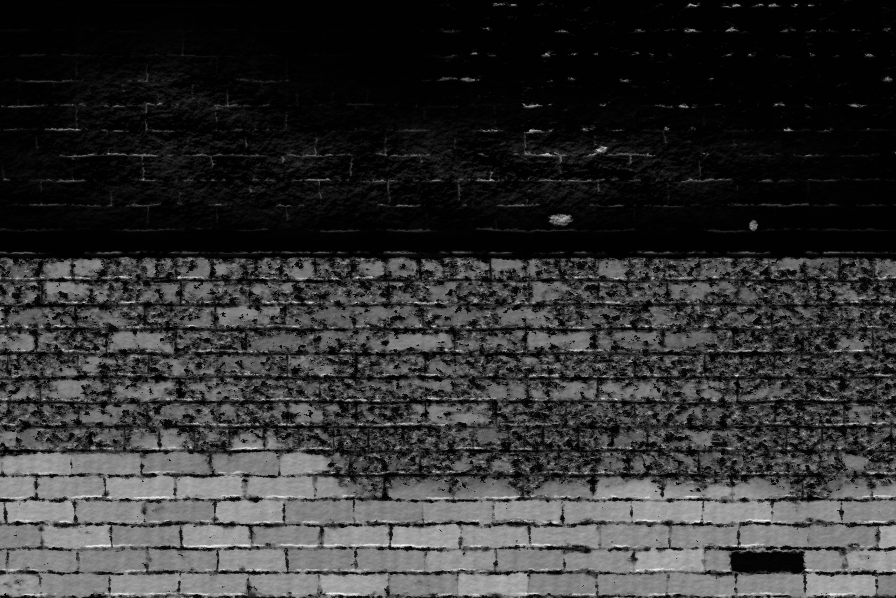
Give the GLSL for this texture, as a Shadertoy shader.

```glsl
float hash(vec2 p) {
    vec3 q = fract(p.xyx * vec3(0.1031, 0.103, 0.0973));
    q += dot(q, q.yzx + 33.33);
    return fract((q.x + q.y) * q.z);
}

float cornerSlope(vec2 cell, vec2 offset) {
    float angle = 6.2832 * hash(cell);
    return dot(vec2(cos(angle), sin(angle)), offset);
}

float gradientNoise(vec2 p) {
    vec2 i = floor(p), f = fract(p);
    vec2 w = f * f * f * (f * (f * 6.0 - 15.0) + 10.0);
    vec2 a = vec2(1, 0);
    return mix(mix(cornerSlope(i, f), cornerSlope(i + a, f - a), w.x),
               mix(cornerSlope(i + a.yx, f - a.yx), cornerSlope(i + 1.0, f - 1.0), w.x), w.y);
}

float fbm(vec2 p) {
    float sum = 0.0, gain = 0.7;
    for (int i = 0; i < 4; i++) {
        sum += gain * gradientNoise(p);
        p = mat2(1.6, 1.2, -1.2, 1.6) * p + 17.3;
        gain *= 0.65;
    }
    return sum;
}

float blob(vec2 p, vec2 centre, vec2 radius) {
    vec2 d = (p - centre) / radius;
    return exp(-dot(d, d));
}

float relief(vec2 p) {
    return fbm(p * vec2(55, 80));
}

// Smooth grey faces that crumble into dark, gritty patches near the joints
float paleWall(vec2 p, vec2 seam, vec2 brick, float height, float slope) {
    float cleanTop = mix(0.245, 0.18, smoothstep(0.5, 0.6, p.x));
    float clean = 1.0 - smoothstep(-0.015, 0.015, p.y - cleanTop + 0.03 * gradientNoise(p * 14.0));
    float stain = blob(p, vec2(0.94, 0.25), vec2(0.08, 0.08))
                + blob(p, vec2(0.61, 0.27), vec2(0.1, 0.06))
                + 0.8 * blob(p, vec2(1.36, 0.38), vec2(0.19, 0.17));
    float cloud = fbm(p * vec2(13, 22) + 4.0);
    float edge = min(abs(seam.x), abs(seam.y));
    float rim = 1.0 - smoothstep(0.002, 0.011, edge);
    float wear = 0.46 - 0.56 * clean + 0.3 * stain + 0.9 * cloud + 0.35 * rim + 0.35 * height;
    float rough = smoothstep(0.2, 0.65, wear);

    float face = 0.45 + 0.12 * clean - 0.1 * stain + 0.14 * (hash(brick + 50.0) - 0.5);
    face += 0.06 * gradientNoise(p * vec2(90, 12)) + 0.1 * slope;
    float grit = fbm(p * vec2(80, 115) + 40.0);
    float crumble = 0.27 - 0.04 * stain + 0.5 * grit + 0.36 * slope;
    float tone = mix(face, max(crumble, 0.01), rough);
    tone *= 1.0 - 0.9 * smoothstep(0.32, 0.55, height + 0.25 * rough - 0.15 * clean);

    // Ragged shadows in the joints, filled here and there with mortar
    float ragged = 0.005 * height + 0.003 * grit;
    float filled = smoothstep(-0.35, 0.2, gradientNoise(p * vec2(16, 30) + 3.0) + 0.6 * grit);
    float bed = 1.0 - smoothstep(0.0, 0.004, abs(seam.y + 0.001) - ragged);
    float upright = 1.0 - smoothstep(0.0, 0.0032, abs(seam.x) - ragged);
    float open = smoothstep(-0.3, 0.2, gradientNoise(p * 24.0 + 12.0) + 0.4 * grit);
    tone *= 1.0 - 0.95 * max(bed * mix(0.35, 1.0, filled), upright * mix(0.15, 0.9, open));
    float ledge = blob(vec2(seam.y, 0), vec2(0.0042 + 0.002 * height, 0), vec2(0.0017, 1));
    float lit = gradientNoise(p * vec2(16, 40) + 9.0) + 0.5 * grit;
    tone += 0.3 * ledge * smoothstep(-0.1, 0.35, lit);

    // One missing brick
    vec2 gap = abs(p - vec2(1.284, 0.06)) - vec2(0.062, 0.018);
    float hole = 1.0 - smoothstep(-0.003, 0.003, max(gap.x, gap.y) + 0.008 * height);
    return mix(tone, 0.01 + 0.04 * max(slope, 0.0), hole);
}

// Black paint, broken by faint brick faces and glinting ledges
float darkWall(vec2 p, vec2 seam, float height, float slope) {
    float haze = 0.8 * blob(p, vec2(0.5, 0.71), vec2(0.42, 0.08))
               + 0.7 * blob(p, vec2(0.27, 0.82), vec2(0.17, 0.08))
               + 0.8 * blob(p, vec2(1.0, 0.72), vec2(0.25, 0.06));
    haze *= smoothstep(0.59, 0.64, p.y);
    float smear = gradientNoise(p * vec2(9, 26) + 21.0);
    float tone = 0.005 + haze * max(0.0, 0.035 + 0.15 * smear + 0.12 * height + 0.18 * slope);

    float broken = smoothstep(-0.2, 0.45, gradientNoise(p * vec2(14, 40)) + 0.7 * height);
    float ledge = blob(vec2(seam.y, 0), vec2(0.001 + 0.004 * height, 0), vec2(0.0017, 1));
    float post = blob(vec2(seam.x, 0), vec2(0.005 * height, 0), vec2(0.0016, 1));
    float leftLines = blob(p, vec2(0.15, 0.77), vec2(0.4, 0.11));
    float lowLines = blob(p, vec2(0.7, 0.69), vec2(0.9, 0.08));
    tone += broken * (0.42 * ledge * max(leftLines, lowLines) + 0.3 * post * haze);

    // Scattered chips toward the upper right
    float chips = smoothstep(0.15, 0.55, gradientNoise(p * vec2(30, 65) + 31.0) + 0.6 * height);
    float corner = smoothstep(0.65, 0.85, p.x) * smoothstep(0.66, 0.8, p.y);
    float nearLedge = blob(vec2(seam.y, 0), vec2(0.001 + 0.006 * height, 0), vec2(0.0024, 1));
    tone += corner * chips * (0.55 * nearLedge + 0.07 * smoothstep(0.1, 0.5, slope));

    float flakes = blob(p, vec2(0.938, 0.633), vec2(0.024, 0.012))
                 + blob(p, vec2(1.26, 0.623), vec2(0.009, 0.01))
                 + 0.9 * blob(p, vec2(1.006, 0.75), vec2(0.012, 0.007));
    tone += 0.5 * smoothstep(0.35, 0.75, flakes + 0.6 * height * flakes) * (0.8 + slope);

    float rim = blob(vec2(p.y, 0), vec2(0.577 + 0.003 * height, 0), vec2(0.0018, 1));
    return tone + 0.35 * rim * broken;
}

void mainImage(out vec4 fragColor, in vec2 fragCoord) {
    vec2 p = fragCoord / iResolution.y;
    float height = relief(p);
    float slope = height - relief(p + vec2(-0.0012, 0.003));

    // Running bond with a header course every seventh row
    vec2 q = p + 0.004 * vec2(gradientNoise(p * 22.0), gradientNoise(p * vec2(12, 20) + 7.0));
    float rise = q.y > 0.572 ? 0.0417 : 0.0407;
    float course = (q.y - 0.572) / rise;
    float row = floor(course);
    float header = step(5.5, mod(row, 7.0));
    float span = mix(0.1165, 0.0583, header);
    float along = q.x / span - 0.57 - 0.5 * mod(row, 2.0) + 0.12 * (hash(vec2(row, 8)) - 0.5);
    vec2 seam = vec2((along - round(along)) * span, (course - round(course)) * rise);

    float painted = smoothstep(-0.002, 0.002, p.y - 0.568 + 0.006 * height);
    float tone = mix(paleWall(p, seam, vec2(floor(along), row), height, slope),
                     darkWall(p, seam, height, slope), painted);
    fragColor = vec4(vec3(clamp(tone, 0.005, 0.95)), 1.0);
}
```
